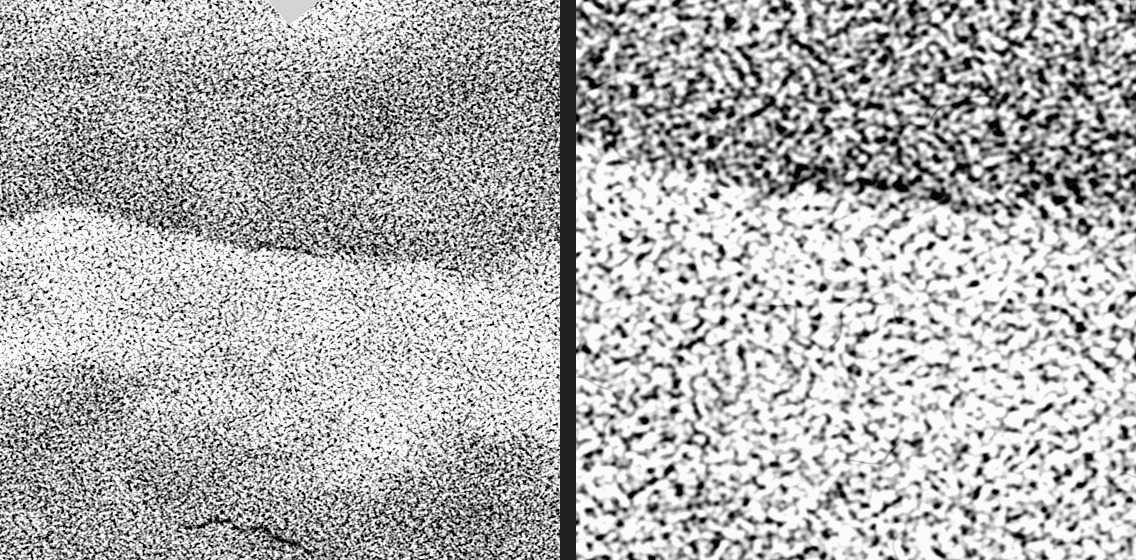
Left: the whole. Right: its middle third, enlarged.
Reproduce this texture procedurally as a three.js fragment shader.

```glsl
// Grainy monochrome rock face: broad light and shadowed strata in dense speckle.
// A smooth shade map sets the mean, contrast and skew of streaky gradient noise,
// then thin dark creases, broken veins and a flat grey notch are laid over it.
varying vec2 vUv;

const float LIGHT_MEAN = 0.845;
const float SHADE_MEAN = 0.605;
const float WHITE_LIMIT = 0.985;
const float NOTCH_GREY = 0.83;
const float NOISE_GAIN = 4.7; // brings gradient noise to unit deviation

float hash(vec2 p) {
  vec3 q = fract(vec3(p.xyx) * 0.1031);
  q += dot(q, q.yzx + 33.33);
  return fract((q.x + q.y) * q.z);
}

float cornerSlope(vec2 cell, vec2 offset) {
  float angle = 6.28319 * hash(cell);
  return dot(vec2(cos(angle), sin(angle)), offset);
}

float gradientNoise(vec2 p) {
  vec2 i = floor(p);
  vec2 f = p - i;
  vec2 u = f * f * f * (f * (f * 6.0 - 15.0) + 10.0);
  vec2 e = vec2(1.0, 0.0);
  float low = mix(cornerSlope(i, f), cornerSlope(i + e, f - e), u.x);
  float high = mix(cornerSlope(i + e.yx, f - e.yx), cornerSlope(i + e.xx, f - e.xx), u.x);
  return NOISE_GAIN * mix(low, high, u.y);
}

float fractalNoise(vec2 p) {
  float sum = 0.0;
  for (int octave = 0; octave < 5; octave++) {
    sum += 0.65 * pow(0.68, float(octave)) * gradientNoise(p);
    p = mat2(1.6, 1.2, -1.2, 1.6) * p + 17.3;
  }
  return sum;
}

// Noise stretched along a direction
float streaks(vec2 p, float angle, vec2 frequency) {
  vec2 along = vec2(cos(angle), sin(angle));
  vec2 turned = vec2(dot(p, along), dot(p, vec2(-along.y, along.x)));
  return gradientNoise(turned * frequency + 300.0);
}

// Soft elliptical patch
float smudge(vec2 p, vec2 center, vec2 radii) {
  vec2 d = (p - center) / radii;
  return exp(-dot(d, d));
}

// Thin line along a height difference, faded at both ends
float crease(float height, float x, vec2 span, float width) {
  float ends = smoothstep(span.x, span.x + 0.03, x) * (1.0 - smoothstep(span.y - 0.03, span.y, x));
  return ends * exp(-height * height / (width * width));
}

// Speckle of two crossing streak directions plus fine grit
float grain(vec2 p, float shade) {
  float turn = 0.785 + 0.6 * gradientNoise(p * 23.0 + 40.0);
  float coarse = cos(turn) * streaks(p, 0.6, vec2(105.0, 185.0))
               + sin(turn) * streaks(p + 1.7, -0.7, vec2(105.0, 185.0));
  float fine = streaks(p + 0.9, 0.25, vec2(215.0, 245.0));
  float fineShare = mix(0.6, 0.68, shade);
  return sqrt(1.0 - fineShare * fineShare) * coarse + fineShare * fine;
}

// Lower rim of the upper shadow band
float rimHeight(float x) {
  float rim = mix(0.615, 0.545, smoothstep(0.22, 0.5, x));
  rim -= 0.035 * exp(-pow((x - 0.83) / 0.07, 2.0));
  return rim + 0.025 * smoothstep(0.88, 1.0, x) + 0.004 * gradientNoise(vec2(x * 16.0, 3.5));
}

// 0 in lit strata, 1 in shadow
float shadeMap(vec2 p, float rim, float patches) {
  float rise = p.y - rim + 0.007 * patches;
  float softness = 0.014 + 0.035 * smoothstep(0.6, 1.0, p.x);
  float band = smoothstep(-softness, softness, rise);
  float topLight = smoothstep(0.83, 0.97, p.y + 0.025 * patches);
  band *= 1.0 - topLight * mix(0.75, 0.3, smoothstep(0.68, 0.85, p.x));
  band *= 1.0 - 0.85 * smudge(p, vec2(0.55, 0.95), vec2(0.13, 0.09));
  float floorTop = mix(0.37, 0.19, smoothstep(0.0, 0.95, p.x)) + 0.025 * patches;
  float ground = 1.0 - smoothstep(floorTop - 0.1, floorTop + 0.06, p.y);
  ground *= 1.0 - 0.45 * smudge(p, vec2(0.5, 0.12), vec2(0.1, 0.05));
  float dark = 0.45 * band * exp(-max(rise, 0.0) / 0.04) * (1.0 - smoothstep(0.65, 0.95, p.x));
  dark += 0.4 * smudge(p, vec2(0.14, 0.88), vec2(0.08, 0.035));
  dark += 0.35 * smudge(p, vec2(0.82, 0.87), vec2(0.15, 0.09));
  dark += 0.5 * smudge(p, vec2(0.86, 0.0), vec2(0.06, 0.025));
  dark += 0.45 * smudge(p, vec2(0.5, 0.035), vec2(0.05, 0.02));
  return band + ground + dark + 0.23 * patches;
}

void main() {
  vec2 p = vUv;
  float patches = fractalNoise(p * vec2(4.0, 7.0) + 11.0);
  float rim = rimHeight(p.x);
  float shade = shadeMap(p, rim, patches);
  float lit = clamp(shade, 0.0, 1.0);
  // Speckle with a tail toward black, strongest in the lit strata
  float n = clamp(grain(p, lit), -3.0, 1.8);
  float skewed = n - mix(0.27, 0.1, lit) * (n * n - 1.0);
  float tone = mix(LIGHT_MEAN, SHADE_MEAN, shade) + mix(0.235, 0.3, lit) * skewed;
  // Creases and broken veins
  float wiggle = 0.004 * gradientNoise(vec2(p.x * 35.0, 8.5));
  float ledge = 0.07 - 0.37 * max(p.x - 0.4, 0.0) - 0.15 * max(0.4 - p.x, 0.0);
  tone -= 0.6 * crease(p.y - ledge - wiggle, p.x, vec2(0.31, 0.57), 0.004);
  tone -= 0.35 * crease(p.y - rim - wiggle, p.x, vec2(0.42, 0.6), 0.004);
  float vein = gradientNoise(p * 17.0 + 5.0) + 0.3 * gradientNoise(p * 55.0);
  tone -= 0.3 * exp(-vein * vein / 0.012) * smoothstep(0.5, 1.3, gradientNoise(p * 11.0 + 70.0));
  // Flat notch at the top
  vec2 notch = p - vec2(0.515, 0.957 - 0.3 * wiggle);
  float inset = notch.y - max(notch.x / 1.4, -notch.x / 0.8);
  tone = mix(clamp(tone, 0.02, WHITE_LIMIT), NOTCH_GREY, smoothstep(-0.002, 0.002, inset));
  gl_FragColor = vec4(vec3(tone), 1.0);
}
```
